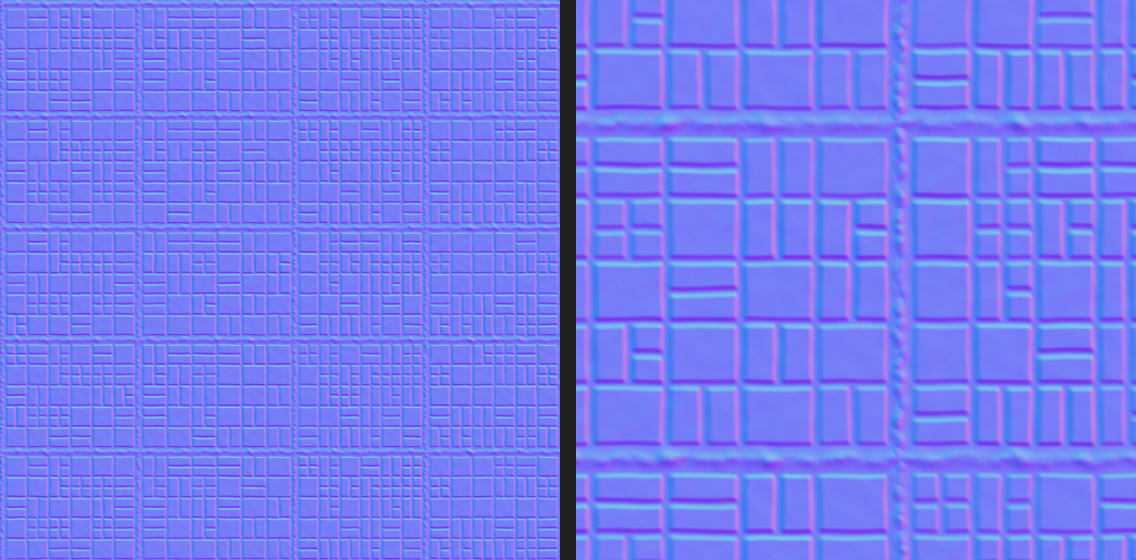
Left, the full canvas; right, a detail of the centre.
Give the GLSL for this texture map, as a Shadertoy shader.

```glsl
// Tangent-space normal map of panels of raised, subdivided blocks joined by lumpy weld seams.

const float SEAM_X[5] = float[5](0.003, 0.247, 0.526, 0.760, 1.003);
const float PANEL_HEIGHT = 0.2;
const float ROW_OFFSET = 0.007;
const vec2 MARGIN = vec2(0.006, 0.0075);   // seam half widths
const vec2 BLOCKS = vec2(6.0, 5.0);        // cells in one panel
const float RELIEF_DEPTH = 0.0016;

float hash(vec2 p) {
    p = fract(p * vec2(0.1031, 0.1137) + 0.071);
    p += dot(p, p.yx + 33.33);
    return fract((p.x + p.y) * p.x * 7.13);
}

// Distance to the nearest of the scattered feature points.
float cellNoise(vec2 p) {
    vec2 id = floor(p);
    float nearest = 2.0;
    for (int j = -1; j <= 1; j++) {
        for (int i = -1; i <= 1; i++) {
            vec2 c = id + vec2(i, j);
            vec2 point = c + vec2(hash(c), hash(c + 57.0));
            nearest = min(nearest, distance(p, point));
        }
    }
    return min(nearest, 1.0);
}

float wave(vec2 p) {
    return sin(p.x + 1.7 * sin(p.y * 0.6)) * sin(p.y + 1.3 * sin(p.x * 0.7));
}

float bump(vec2 offset, float radius) {
    return exp(-dot(offset, offset) / (radius * radius));
}

// Bevelled block; the left bevel is the softest.
float bevel(vec2 low, vec2 high) {
    vec2 a = smoothstep(vec2(0.0004), vec2(0.0055, 0.0037), low);
    vec2 b = smoothstep(vec2(0.0004), vec2(0.0037), high);
    return a.x * a.y * b.x * b.y;
}

// Cells stay whole or split into halves, quarters or a half and two quarters.
float blockHeight(vec2 grid, vec2 cellSize, vec2 panel) {
    if (any(lessThan(grid, vec2(0.0))) || any(greaterThan(grid, BLOCKS))) return 0.0;
    vec2 cell = floor(grid);
    vec2 f = fract(grid);
    vec2 key = cell + vec2(panel.x * 17.0 + 3.0, 11.0);
    float wear = hash(key + vec2(5.0, panel.y * 29.0));
    float kind = hash(wear > 0.9 ? key + panel.y * 41.0 : key);

    bool cutX = (kind > 0.36 && kind < 0.61) || kind > 0.79;
    bool cutY = kind > 0.61 && (kind < 0.91 || f.x > 0.5);
    vec2 parts = vec2(cutX ? 2.0 : 1.0, cutY ? 2.0 : 1.0);
    vec2 inside = fract(f * parts);
    vec2 partSize = cellSize / parts;
    float height = mix(0.72, 1.05, wear);
    return height * bevel(inside * partSize, (1.0 - inside) * partSize);
}

// Ridges along the joints, with beads on the horizontal ones.
float seamHeight(vec2 local, vec2 size, vec2 p, vec2 panel) {
    vec2 s = local - size * step(size * 0.5, local);
    s.y += 0.0012 * wave(p * vec2(190.0, 60.0));
    s.x += 0.0014 * wave(p.yx * vec2(210.0, 70.0));
    float lumps = 1.0 - cellNoise(p * vec2(105.0, 125.0));
    float ridgeY = bump(vec2(0.0, s.y), 0.0038) * (0.5 + 0.5 * lumps);
    float ridgeX = bump(vec2(s.x, 0.0), 0.0034) * (0.1 + 1.1 * lumps);

    float pitch = size.x / 5.0;
    float index = floor(local.x / pitch);
    float jitter = hash(vec2(index, panel.x * 7.0 + 2.0)) - 0.5;
    float beadX = (fract(local.x / pitch) - 0.5 - 0.3 * jitter) * pitch;
    float bead = bump(vec2(beadX + 0.5 * s.y, s.y - 0.001), 0.0052);
    return max(ridgeX, ridgeY) + bead * (0.65 + 0.6 * jitter);
}

float relief(vec2 p) {
    p += 0.0005 * vec2(wave(p * 83.0), wave(p.yx * 91.0 + 2.0));
    float x = p.x < SEAM_X[0] ? p.x + 1.0 : p.x;
    int column = 0;
    for (int i = 1; i < 4; i++) {
        if (x > SEAM_X[i]) column = i;
    }
    float y = (p.y + ROW_OFFSET) / PANEL_HEIGHT;
    vec2 panel = vec2(float(column), mod(floor(y), 5.0));
    vec2 size = vec2(SEAM_X[column + 1] - SEAM_X[column], PANEL_HEIGHT);
    vec2 local = vec2(x - SEAM_X[column], fract(y) * PANEL_HEIGHT);

    vec2 cellSize = (size - 2.0 * MARGIN) / BLOCKS;
    float blocks = blockHeight((local - MARGIN) / cellSize, cellSize, panel);
    float seams = seamHeight(local, size, p, panel);
    float grain = 0.13 * cellNoise(p * 75.0) + 0.08 * wave(p * 140.0);
    return blocks + seams + grain;
}

vec3 surfaceNormal(vec2 p, float reach) {
    vec2 e = vec2(reach, 0.0);
    vec2 rise = vec2(relief(p + e.xy) - relief(p - e.xy),
                     relief(p + e.yx) - relief(p - e.yx));
    return normalize(vec3(-rise * RELIEF_DEPTH / (2.0 * reach), 1.0));
}

void mainImage(out vec4 fragColor, in vec2 fragCoord) {
    vec2 p = fragCoord / iResolution.xy;
    vec3 normal = surfaceNormal(p, 0.001);
    // Encode the direction as colour
    vec3 color = vec3(0.465, 0.49, 0.6) + normal * vec3(0.5, 0.5, 0.37);
    fragColor = vec4(clamp(color, 0.0, 1.0), 1.0);
}
```
